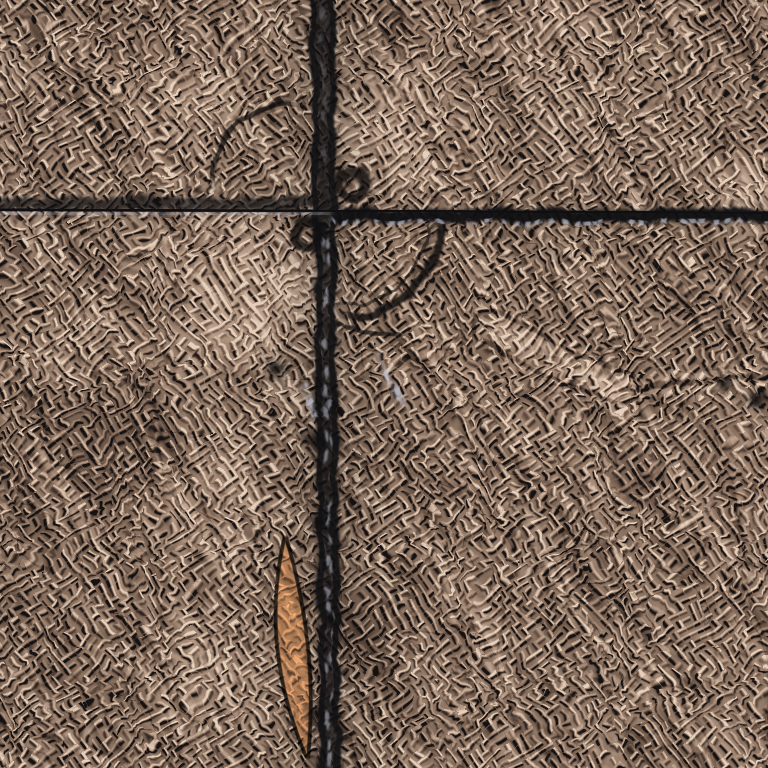
A Shadertoy shader for this texture:

```glsl
// Weathered brown stone slabs with crossing cracks, scratched arcs and a dry leaf.
float hash(vec2 p) { return fract(sin(dot(p, vec2(127.1, 311.7))) * 43758.5453); }

mat2 rotation(float a) { return mat2(cos(a), sin(a), -sin(a), cos(a)); }

// Smooth bumps from rotated, bent sines
float waves(vec2 p) {
    float sum = 0.0, amp = 0.5;
    for (int i = 0; i < 4; i++) {
        p = rotation(1.1) * p + 0.7 * sin(p.yx * 0.8 + float(i));
        sum += amp * sin(p.x) * sin(p.y + 1.3);
        p *= 1.8;
        amp *= 0.65;
    }
    return sum;
}

// Cellular noise: nearest and second nearest distance
vec2 cellular(vec2 p) {
    vec2 best = vec2(8.0);
    for (int i = 0; i < 9; i++) {
        vec2 c = floor(p) + vec2(i % 3 - 1, i / 3 - 1);
        float d = length(c + vec2(hash(c), hash(c + 37.0)) - p);
        best = d < best.x ? vec2(d, best.x) : vec2(best.x, min(best.y, d));
    }
    return best;
}

float bump(float x, float width) { return exp(-x * x / (width * width)); }

// Short dark dashes with a pale flank, turned one of two ways in each cell
float weave(vec2 p, float scale, float bias) {
    vec2 bend = vec2(waves(p * 38.0), waves(p * 38.0 + 9.0));
    vec2 q = rotation(-0.66) * p * scale + 0.9 * bend;
    vec2 cell = floor(q), f = fract(q) - 0.5;
    float parity = mod(cell.x + cell.y, 2.0);
    if (hash(cell) < mix(0.3, 0.7, parity) + bias) f = f.yx;
    float taper = 1.0 - 0.6 * smoothstep(0.34, 0.5, abs(f.x));
    float dark = mix(0.25, 0.9, hash(cell + 5.0)) * taper * bump(f.y, 0.17);
    return mix(0.1, 0.62, hash(cell + 9.0)) * bump(f.y - 0.3, 0.16) - dark;
}

float segment(vec2 p, vec2 a, vec2 b) {
    vec2 d = b - a;
    return length(p - a - d * clamp(dot(p - a, d) / dot(d, d), 0.0, 1.0));
}

float stroke(float dist, float halfWidth) {
    return 1.0 - smoothstep(halfWidth * 0.5, halfWidth * 1.5, abs(dist));
}

// Part of a circle lying in the quadrant given by the signs of side
float arc(vec2 p, vec2 center, float radius, vec2 side, float halfWidth) {
    vec2 keep = smoothstep(-0.02, 0.01, (p - center) * side);
    return stroke(length(p - center) - radius, halfWidth) * keep.x * keep.y;
}

// Broad light and dark stains: centre, radius, strength
float stains(vec2 p) {
    vec4 spots[12] = vec4[12](
        vec4(0.24, 0.86, 0.06, 0.17), vec4(0.51, 0.85, 0.09, 0.22), vec4(0.33, 0.62, 0.09, 0.23),
        vec4(0.10, 0.55, 0.04, 0.16), vec4(0.28, 0.11, 0.07, 0.20), vec4(0.27, 0.35, 0.07, 0.14),
        vec4(0.75, 0.90, 0.08, 0.10), vec4(0.99, 0.77, 0.04, 0.22), vec4(0.16, 0.42, 0.07, -0.15),
        vec4(0.50, 0.95, 0.04, -0.22), vec4(0.47, 0.17, 0.05, -0.22), vec4(0.04, 0.27, 0.12, -0.07));
    float sum = 0.0;
    for (int i = 0; i < 12; i++) sum += spots[i].w * bump(length(p - spots[i].xy), spots[i].z);
    return sum;
}

// Small black pits: centre, radius
float pits(vec2 p) {
    vec3 holes[6] = vec3[6](vec3(0.944, 0.5, 0.011), vec3(0.983, 0.479, 0.011), vec3(0.413, 0.425, 0.014),
        vec3(0.36, 0.52, 0.013), vec3(0.418, 0.32, 0.013), vec3(0.416, 0.07, 0.016));
    float sum = 0.0;
    for (int i = 0; i < 6; i++) sum += bump(length(p - holes[i].xy), holes[i].z);
    return min(sum, 1.0);
}

vec3 stone(float tone) {
    float t = clamp(tone, 0.0, 1.0);
    return mix(vec3(0.08, 0.07, 0.07), vec3(0.9, 0.82, 0.74), t) + vec3(0.12, -0.08, -0.18) * t * (1.0 - t);
}

void mainImage(out vec4 fragColor, in vec2 fragCoord) {
    vec2 p = fragCoord / iResolution.xy;
    vec2 rough = p + 0.005 * vec2(waves(p * 60.0), waves(p * 60.0 + 4.0));

    // Stone: grain, slanted side-lit ridges, creases and stains
    vec2 slant = rotation(0.6) * p.yx * vec2(20.0, 46.0);
    float relief = waves(slant) - waves(slant + vec2(0.0, 0.35));
    vec2 crease = cellular(slant * 0.45 + 0.4 * waves(p * 50.0));
    float tone = 0.54 + stains(p + 0.03 * waves(p * 22.0)) + 0.32 * relief + 0.06 * waves(p * 11.0);
    tone += 0.85 * weave(p, 92.0, 0.25 * waves(p * 13.0));
    tone -= 0.16 * (1.0 - smoothstep(0.0, 0.12, crease.y - crease.x));

    // Pale ridge trailing off to the right
    vec2 bend = vec2(0.72, 0.53), tip = vec2(0.81, 0.494);
    float ridge = min(segment(rough, vec2(0.64, 0.574), bend), segment(rough, bend, tip));
    float tail = segment(rough, tip, vec2(1.0, 0.512));
    tone += 0.2 * bump(ridge, 0.018) - 0.25 * stroke(ridge - 0.021, 0.003);
    tone += 0.15 * stroke(tail - 0.008, 0.004) - 0.22 * stroke(tail, 0.004);
    vec3 color = stone(tone);

    // Dry leaf, pointed at both ends
    vec2 q = p - vec2(0.386, 0.157);
    float taper = max(0.0, 1.0 - q.y * q.y / 0.0216);
    float side = q.x + 0.1 * q.y + 0.005 * taper, edge = abs(side) - 0.02 * taper;
    float inLength = smoothstep(0.0, 0.06, taper);
    vec3 leaf = vec3(0.76, 0.54, 0.37) * (0.6 + 0.7 * tone);
    color = mix(color, leaf, inLength * smoothstep(0.002, -0.002, edge));
    color *= 1.0 - 0.75 * inLength * stroke(edge, 0.0025);

    // Scratched arcs, curled chips and pits
    vec2 hub = vec2(0.456, 0.707);
    float marks = 0.75 * arc(rough, vec2(0.378, 0.766), 0.1, vec2(-1, 1), 0.003);
    marks = max(marks, 0.85 * arc(rough, hub, 0.118, vec2(1, -1), 0.005));
    marks = max(marks, 0.6 * arc(rough, hub, 0.102, vec2(1, -1), 0.002));
    marks = max(marks, 0.7 * stroke(segment(rough, vec2(0.44, 0.575), vec2(0.52, 0.562)), 0.003));
    float curl = min(length(rough - vec2(0.459, 0.759)), length(rough - vec2(0.401, 0.694)));
    marks = max(marks, max(0.8 * stroke(curl - 0.017, 0.007), 0.85 * pits(rough)));
    color = mix(color, vec3(0.07, 0.06, 0.06), marks);

    // Cracks: paired ragged upright lines, and a level one stepping at the crossing
    float upper = smoothstep(0.7, 0.74, p.y), right = smoothstep(0.42, 0.44, p.x);
    float upright = rough.x - mix(0.43, 0.42, p.y), level = rough.y - mix(0.735, 0.719, right);
    float lips = stroke(abs(upright) - mix(0.009, 0.011, upper), 0.005);
    float gap = max(0.92 * lips, 0.72 * stroke(upright, 0.013));
    gap = max(gap, stroke(level, 0.0085) * mix(0.65, 0.95, right));
    gap = max(gap, stroke(p.y - mix(0.727, 0.723, p.x), 0.002));
    color *= 1.0 - 0.3 * exp(-abs(upright) * 36.0) - 0.15 * exp(-abs(level) * 70.0);
    color = mix(color, vec3(0.06, 0.06, 0.07), gap);

    // Cold glints inside and beside the cracks
    float chips = smoothstep(0.5, 0.15, cellular(rough * vec2(85.0, 45.0)).x);
    float glint = chips * (stroke(upright, 0.004) * mix(0.55, 0.2, upper) + 0.7 * right * stroke(level + 0.008, 0.003));
    float flake = min(segment(rough, vec2(0.493, 0.535), vec2(0.526, 0.472)), segment(rough, vec2(0.395, 0.495), vec2(0.411, 0.462)));
    glint += (0.2 + 0.6 * chips) * stroke(flake, 0.005) + 0.3 * (1.0 - right) * stroke(p.y - 0.722, 0.002);
    fragColor = vec4(mix(color, vec3(0.72, 0.74, 0.8), min(glint, 0.85)), 1.0);
}
```
